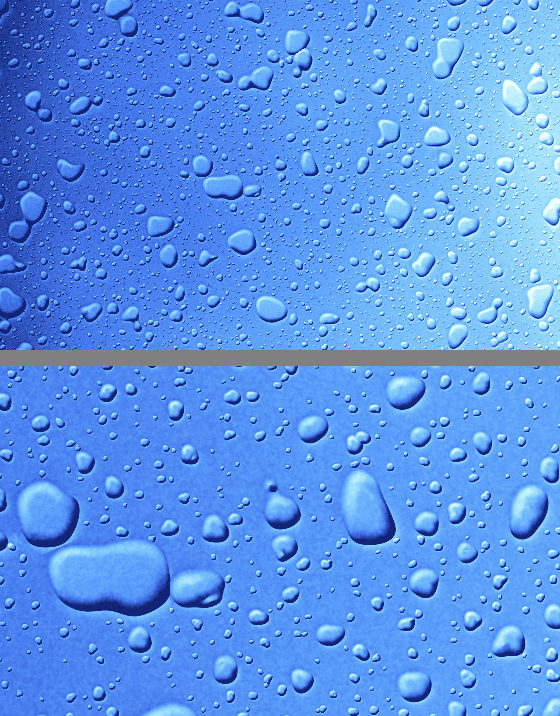
Top, the full canvas; bottom, a detail of the centre.
Write a Shadertoy shader that draws this texture.

```glsl
struct Drop { float dist; vec2 normal; vec2 centre; float radius; };

vec4 hash4(vec2 p) {
    vec4 q = fract(p.xyxy * vec4(0.1031, 0.1030, 0.0973, 0.1099));
    q += dot(q, q.wzxy + 33.33);
    return fract((q.xxyz + q.yzzw) * q.zywx);
}

float noise(vec2 p) {
    vec2 i = floor(p), f = fract(p);
    f = f * f * (3.0 - 2.0 * f);
    return mix(mix(hash4(i).x, hash4(i + vec2(1, 0)).x, f.x),
               mix(hash4(i + vec2(0, 1)).x, hash4(i + vec2(1, 1)).x, f.x), f.y);
}

// Blue ramp; tone 0 is deep blue, tone 5 is pale cyan
vec3 blueRamp(float tone) {
    vec3 blues[8] = vec3[8](
        vec3(0.07, 0.14, 0.46), vec3(0.17, 0.30, 0.71), vec3(0.27, 0.47, 0.93), vec3(0.35, 0.61, 0.98),
        vec3(0.44, 0.72, 0.99), vec3(0.56, 0.83, 0.99), vec3(0.72, 0.93, 1.00), vec3(0.93, 1.00, 1.00));
    float t = clamp(tone + 1.0, 0.0, 6.999);
    int i = int(t);
    return mix(blues[i], blues[i + 1], fract(t));
}

// Nearest drop of one size class; each drop is two merged round lobes
Drop nearestDrop(int level, vec2 p) {
    float size = 0.165 * pow(0.48, float(level));
    float stretch = level == 0 ? 2.1 : 1.0;
    vec2 cell = floor(p / size);
    Drop best = Drop(1e3, vec2(0), vec2(0), 1.0);
    for (int y = -1; y <= 1; y++)
    for (int x = -1; x <= 1; x++) {
        vec2 id = cell + vec2(x, y);
        vec4 place = hash4(id + 17.3 + 61.0 * float(level));
        vec4 form = hash4(id + 143.7 + 29.0 * float(level));
        if (place.z > 0.92) continue;

        float radius = size * mix(0.115, 0.24, place.w * place.w);
        vec2 centre = (id + 0.05 + 0.9 * place.xy) * size;
        float angle = 0.75 + 3.2 * (form.x - 0.5) + 3.1416 * step(0.5, fract(form.x * 13.0));
        vec2 offset = radius * stretch * mix(0.2, 1.0, form.y) * vec2(cos(angle), sin(angle));
        vec2 a = p - centre + 0.4 * offset;
        vec2 b = p - centre - 0.6 * offset;
        float wobble = 1.0 + 0.12 * sin(2.0 * atan(a.y, a.x) + 6.28 * form.w)
                           + 0.06 * sin(3.0 * atan(a.y, a.x) + 20.0 * form.z);
        float da = length(a) - radius * wobble;
        float db = length(b) - radius * mix(0.35, 0.85, form.z);
        float blend = radius * 0.7;
        float h = clamp(0.5 + 0.5 * (db - da) / blend, 0.0, 1.0);
        float d = mix(db, da, h) - blend * h * (1.0 - h);
        if (d < best.dist) {
            vec2 n = mix(b / (length(b) + 1e-5), a / (length(a) + 1e-5), h);
            best = Drop(d, n / (length(n) + 1e-4), centre, radius);
        }
    }
    return best;
}

void mainImage(out vec4 fragColor, in vec2 fragCoord) {
    vec2 p = fragCoord / iResolution.y;
    vec2 uv = fragCoord / iResolution.xy;
    float soft = 0.6 / iResolution.y;
    vec2 shadeDir = normalize(vec2(0.5, -0.87));

    // Lit sheet, with cloudy patches and fine slanted grain
    mat2 slant = mat2(0.82, 0.57, -0.57, 0.82);
    float sheet = -0.2 + 4.4 * (0.83 * uv.x + 0.17 * (1.0 - uv.y));
    sheet += 0.7 * (noise(slant * p * 3.5) - 0.5) - 0.35 * smoothstep(0.18, 0.0, uv.x);
    sheet += 0.9 * smoothstep(0.5, 0.0, length((uv - vec2(1.0, 0.55)) * vec2(1.6, 1.0)));
    float grain = 0.5 * (noise(slant * p * 330.0) + noise(slant * p * 610.0 + 9.0) - 1.0);
    float tone = sheet;

    // Drops from tiny to large
    for (int level = 3; level >= 0; level--) {
        vec2 q = p;
        if (level == 0) q += 0.018 * (vec2(noise(p * 24.0), noise(p * 24.0 + 40.0)) - 0.5);
        Drop drop = nearestDrop(level, q);
        if (drop.dist > drop.radius) continue;

        // Small drops keep clear of the larger ones
        bool blocked = false;
        for (int larger = 0; larger < level; larger++)
            blocked = blocked || nearestDrop(larger, drop.centre).dist < drop.radius * 1.3;
        if (blocked) continue;

        float d = drop.dist;
        float facing = dot(drop.normal, shadeDir);
        float width = min(0.8 * drop.radius, 0.016);
        float rim = smoothstep(-width, 0.0, d);
        float strength = level > 1 ? 1.35 : 1.1;

        // Bright dome, dark lower rim, glint on the upper side
        float inside = 0.75 - 0.45 * dot(q - drop.centre, shadeDir) / drop.radius;
        inside -= 3.9 * rim * smoothstep(-0.2, 0.85, facing);
        inside += 6.5 * rim * (1.0 - rim) * max(-facing, 0.0);
        inside -= 1.3 * smoothstep(-0.3 * width, 0.0, d);

        // Light gathered below the lower edge, faint shade above the upper one
        float nearEdge = exp(-max(d, 0.0) / (0.3 * width)) * smoothstep(drop.radius, 0.0, d);
        tone += strength * nearEdge * (2.3 * max(facing, 0.0) - 0.6 * max(-facing, 0.0));
        tone = mix(tone, sheet + strength * inside, smoothstep(soft, -soft, d));
    }
    fragColor = vec4(blueRamp(tone + grain), 1.0);
}
```
